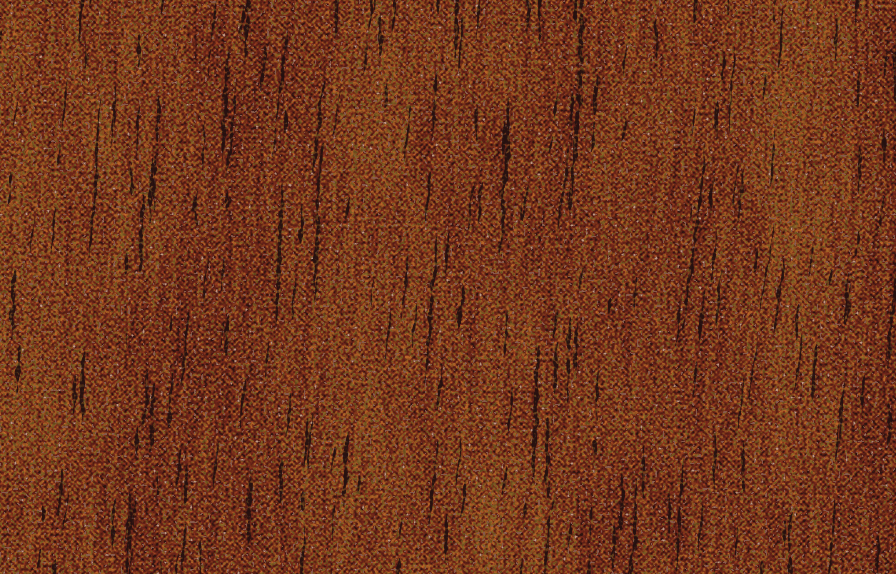
A WebGL 2 fragment shader for this texture:

```glsl
#version 300 es
precision highp float;

uniform vec2 u_resolution;
out vec4 fragColor;

#define LEAN 0.065
#define BAND_CONTRAST 0.30
#define STREAK_CONTRAST 0.30
#define GRAIN_CONTRAST 0.95
#define SCREEN_CONTRAST 0.27
#define SCREEN_FREQ 115.0
#define GRAIN_FREQ 165.0
#define SHADE_CONTRAST 0.42
#define PORE_DENSITY 0.43
#define PORE_WIDTH 0.0026
#define PORE_CELL vec2(0.042, 0.115)
#define SPECK_LEVEL 0.35

const float TAU = 6.28318;

vec2 hash2(vec2 p) {
    vec3 q = fract(p.xyx * vec3(0.1031, 0.1030, 0.0973));
    q += dot(q, q.yzx + 33.33);
    return fract((q.xx + q.yz) * q.zy);
}

float gradientDot(vec2 cell, vec2 offset) {
    float angle = TAU * hash2(cell).x;
    return dot(vec2(cos(angle), sin(angle)), offset);
}

float gradientNoise(vec2 p) {
    vec2 i = floor(p), f = p - i;
    vec2 u = f * f * f * (f * (f * 6.0 - 15.0) + 10.0);
    vec2 e = vec2(1.0, 0.0);
    float low = mix(gradientDot(i, f), gradientDot(i + e.xy, f - e.xy), u.x);
    float high = mix(gradientDot(i + e.yx, f - e.yx), gradientDot(i + e.xx, f - e.xx), u.x);
    return mix(low, high, u.y);
}

// One layer of tapered dark dashes, at most one per cell
float poreLayer(vec2 g, float layer, float band, float pixel) {
    vec2 size = PORE_CELL * pow(1.7, layer);
    vec2 q = g / size + vec2(layer * 17.3 + 40.0, 60.0);
    float column = floor(q.x);
    q.y += 7.0 * hash2(vec2(column, layer + 3.0)).x;
    vec2 id = vec2(column, floor(q.y));
    vec2 place = hash2(id + layer * 31.0);
    vec2 form = hash2(id + layer * 31.0 + 113.0);
    float cluster = 0.5 * gradientNoise(id * vec2(0.31, 0.43) + 0.37);
    float present = step(hash2(id + 271.0).x, PORE_DENSITY + cluster - 0.4 * band);

    float halfLength = mix(0.12, 0.44, form.x);
    float middle = 0.5 + (place.y - 0.5) * (1.0 - 2.0 * halfLength);
    vec2 d = fract(q) - vec2(mix(0.3, 0.7, place.x), middle);
    float along = d.y / halfLength;
    d *= size;
    d.x += d.y * (form.y - 0.65) * 0.08;
    d.x += 0.005 * gradientNoise(vec2(column * 5.7, g.y * 25.0));

    float taper = sqrt(max(1.0 - along * along, 0.0));
    float ragged = 0.95 + 2.0 * gradientNoise(vec2(g.x * 110.0, g.y * 50.0) + layer);
    float width = PORE_WIDTH * mix(0.5, 1.2, form.y) * (1.0 + 0.16 * layer);
    float edge = abs(d.x) - width * taper * ragged;
    float soft = max(0.7 * pixel, 0.0012);
    return present * smoothstep(soft, -soft, edge) * smoothstep(0.0, 0.35, taper);
}

void main() {
    float pixel = 1.0 / u_resolution.y;
    vec2 p = gl_FragCoord.xy * pixel;

    // Coordinates that follow the slanted, slightly wavy grain
    vec2 g = vec2(p.x - LEAN * p.y, p.y);
    g.x += 0.018 * gradientNoise(p * vec2(2.3, 2.0) + 9.0);

    // Broad bands, soft mottling and fine ribs
    float band = gradientNoise(g * vec2(4.6, 0.6) + vec2(3.4, 7.3));
    float mottle = gradientNoise(g * vec2(9.0, 4.0) + 21.0);
    float streak = gradientNoise(g * vec2(62.0, 6.0) + 5.0);

    // Fine grain and a diagonal dot screen
    float grain = gradientNoise(p * GRAIN_FREQ + 0.31);
    float tint = gradientNoise(p * GRAIN_FREQ * 0.9 + 301.7);
    vec2 wave = cos(TAU * SCREEN_FREQ * p);
    float visible = 1.0 - smoothstep(0.4, 0.6, SCREEN_FREQ * pixel);
    float tone = 0.51 + BAND_CONTRAST * (band + 0.4 * mottle)
        + STREAK_CONTRAST * streak + GRAIN_CONTRAST * grain
        + SCREEN_CONTRAST * visible * wave.x * wave.y;

    // Wood colours from dark to light
    vec3 umber = vec3(0.20, 0.08, 0.07);
    vec3 maroon = vec3(0.39, 0.13, 0.09);
    vec3 russet = vec3(0.49, 0.20, 0.10);
    vec3 amber = vec3(0.60, 0.33, 0.13);
    vec3 olive = vec3(0.47, 0.34, 0.13);
    vec3 light = mix(olive, amber, smoothstep(-0.12, 0.08, tint));
    vec3 color = mix(umber, maroon, smoothstep(-0.10, 0.20, tone));
    color = mix(color, russet, smoothstep(0.30, 0.48, tone));
    color = mix(color, light, smoothstep(0.55, 0.70, tone));

    // Uneven brightness of single grains
    float shade = gradientNoise(p * GRAIN_FREQ * 1.1 + 517.9);
    color *= 1.0 + SHADE_CONTRAST * shade;

    // Dusty pink flecks and rare bright specks
    float speck = gradientNoise(p * GRAIN_FREQ * 0.95 + 711.3);
    color = mix(color, vec3(0.53, 0.35, 0.29), smoothstep(SPECK_LEVEL - 0.04, SPECK_LEVEL + 0.04, speck));
    color = mix(color, vec3(0.78, 0.62, 0.52), 0.9 * smoothstep(0.50, 0.58, speck));

    // Dark pores, lightly broken by the grain
    float pores = 0.0;
    for (int i = 0; i < 4; i++) {
        pores = max(pores, poreLayer(g, float(i), band, pixel));
    }
    pores *= 0.92 - 0.5 * smoothstep(0.0, 0.4, grain);
    color = mix(color, vec3(0.13, 0.06, 0.06), pores);

    fragColor = vec4(color, 1.0);
}
```
